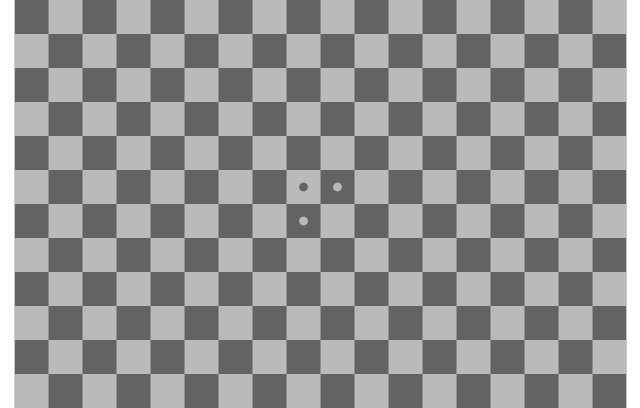
A Shadertoy shader for this pattern:

```glsl
// Grey checkerboard of 18 by 12 cells with white side margins and three central dots

// Checker sign, +1 light and -1 dark, fading to 0 on the cell borders
float checker(vec2 p, float pixel) {
    vec2 cell = floor(p);
    vec2 edge = 0.5 - abs(fract(p) - 0.5);
    vec2 soft = clamp(edge / (0.5 * pixel), 0.0, 1.0);
    float parity = mod(cell.x + cell.y, 2.0);
    return (1.0 - 2.0 * parity) * soft.x * soft.y;
}

// Coverage of a dot in the middle of each of three cells around the centre
float centreDots(vec2 p, float pixel) {
    vec2 cell = floor(p);
    bool aroundCentre = all(lessThan(abs(cell + 0.5), vec2(1.0)));
    bool lowerRight = cell.x >= 0.0 && cell.y < 0.0;
    if (!aroundCentre || lowerRight) return 0.0;
    float d = length(fract(p) - 0.5) - 0.128;
    return clamp(0.5 - d / pixel, 0.0, 1.0);
}

void mainImage(out vec4 fragColor, in vec2 fragCoord) {
    // One unit is one cell, twelve to the canvas height
    float pixel = 12.0 / iResolution.y;
    vec2 p = (fragCoord - vec2(0.5008, 0.5) * iResolution.xy) * pixel;

    // Light cells at upper left and lower right of the centre, dots inverted
    float tone = -checker(p, pixel);
    tone *= 1.0 - 2.0 * centreDots(p, pixel);
    float grey = mix(0.39, 0.73, 0.5 + 0.5 * tone);

    // White margins beside the board
    float board = clamp(0.5 + (9.0 - abs(p.x)) / pixel, 0.0, 1.0);
    fragColor = vec4(vec3(mix(1.0, grey, board)), 1.0);
}
```
